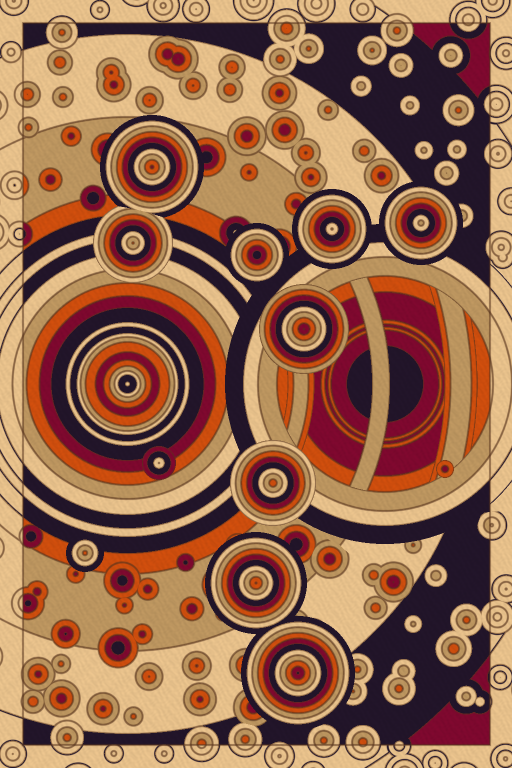
Reproduce this pattern procedurally as a WebGL 2 fragment shader.

```glsl
#version 300 es
precision highp float;
uniform vec2 u_resolution;
out vec4 fragColor;

const vec2 CANVAS = vec2(5.12, 7.68);
const vec2 FRAME_MIN = vec2(0.23, 0.23);
const vec2 FRAME_MAX = vec2(4.9, 7.45);
const vec2 RING_CENTER = vec2(1.275, 3.84);
const vec2 LENS_CENTER = vec2(3.85, 3.84);
const float LENS_RADIUS = 1.6;
const float LENS_CORE = 1.08;
const float DISC_BAND = 0.056;
const float SPOT_BAND = 0.066;
const float SPOT_CELL = 0.43;
const float LINE_WIDTH = 0.016;
const float GRAIN = 0.018;

// Tones: cream, tan, orange, crimson, navy
const vec3 PALETTE[5] = vec3[5](
  vec3(0.90, 0.75, 0.54), vec3(0.73, 0.58, 0.37), vec3(0.80, 0.30, 0.05),
  vec3(0.49, 0.03, 0.18), vec3(0.13, 0.08, 0.16));
const vec3 INK = vec3(0.34, 0.20, 0.11);

const float RING_RADII[23] = float[23](
  0.025, 0.09, 0.13, 0.18, 0.24, 0.32, 0.42, 0.47, 0.51, 0.57, 0.62, 0.76,
  0.88, 1.01, 1.15, 1.31, 1.44, 1.53, 1.69, 1.9, 2.67, 3.5, 4.52);
const int RING_TONES[24] = int[24](
  0, 4, 0, 1, 2, 3, 2, 1, 0, 4, 0, 4, 3, 2, 1, 0, 4, 0, 4, 2, 1, 0, 4, 3);
const float LENS_RADII[10] = float[10](
  0.38, 0.54, 0.57, 0.6, 0.64, 0.92, 1.08, 1.27, 1.42, 1.6);
const int LENS_TONES[11] = int[11](4, 3, 2, 3, 2, 3, 2, 1, 0, 4, 4);

// Center, radius, outermost tone
const vec4 DISCS[12] = vec4[12](
  vec4(1.52, 6.01, 0.52, 4), vec4(1.33, 5.25, 0.40, 0), vec4(2.57, 5.13, 0.32, 4),
  vec4(3.32, 5.39, 0.40, 4), vec4(4.21, 5.45, 0.42, 4), vec4(3.04, 4.39, 0.45, 1),
  vec4(2.73, 2.85, 0.43, 0), vec4(2.56, 1.85, 0.51, 4), vec4(2.98, 0.95, 0.57, 4),
  vec4(1.59, 3.05, 0.17, 3), vec4(0.85, 2.15, 0.19, 4), vec4(4.45, 2.99, 0.09, 2));

// A band holds its tone and the distance to its nearest border
struct Band { int tone; float edge; };

vec3 hash3(vec2 p) {
  vec3 q = fract(p.xyx * vec3(0.1031, 0.1030, 0.0973));
  q += dot(q, q.yxz + 33.33);
  return fract((q.xxy + q.yzz) * q.zyx);
}

Band rings(float r) {
  int index = 0;
  float edge = 9.0;
  for (int i = 0; i < 23; i++) {
    index += r > RING_RADII[i] ? 1 : 0;
    edge = min(edge, abs(r - RING_RADII[i]));
  }
  return Band(RING_TONES[index], edge);
}

Band nested(float depth, float width, int firstTone) {
  float steps = depth / width;
  float edge = min(fract(steps), 1.0 - fract(steps)) * width;
  return Band((firstTone + int(steps)) % 5, edge);
}

// Jittered cells; the deepest spot at each place wins
void addSpots(vec2 p, inout Band band) {
  vec2 cell = floor(p / SPOT_CELL);
  float depth = -9.0;
  vec2 center = vec2(0);
  for (int y = -1; y <= 1; y++)
  for (int x = -1; x <= 1; x++) {
    vec2 id = cell + vec2(x, y);
    vec3 h = hash3(id + 40.0);
    vec2 c = (id + 0.1 + 0.8 * h.xy) * SPOT_CELL;
    float d = mix(0.08, 0.2, h.z) - distance(p, c);
    if (d > depth) { depth = d; center = c; }
  }
  float r = distance(center, RING_CENTER);
  if (r < 1.75 || distance(center, LENS_CENTER) < LENS_RADIUS) return;
  if (depth > 0.0) band = nested(depth, SPOT_BAND, rings(r).tone + 1);
  else band.edge = min(band.edge, -depth);
}

// Concentric lens crossed by curved strips that follow the rings
void addLens(vec2 p, float ringRadius, inout Band band) {
  float r = distance(p, LENS_CENTER);
  if (r > LENS_RADIUS) return;
  int index = 0;
  float edge = 9.0;
  for (int i = 0; i < 10; i++) {
    index += r > LENS_RADII[i] ? 1 : 0;
    edge = min(edge, abs(r - LENS_RADII[i]));
  }
  band = Band(LENS_TONES[index], edge);
  if (r > LENS_CORE) return;
  for (int i = 0; i < 3; i++) {
    float d = abs(ringRadius - 1.735 - 0.8 * float(i)) - 0.075 - 0.015 * float(i);
    if (d < 0.0) band = Band(1, -d);
    else if (d < 0.06 && i != 1) band = Band(2, min(d, 0.06 - d));
    else band.edge = min(band.edge, d);
  }
}

void addDiscs(vec2 p, inout Band band) {
  float depth = 0.0;
  int tone = 0;
  for (int i = 0; i < 12; i++) {
    float d = DISCS[i].z - distance(p, DISCS[i].xy);
    if (d > depth) { depth = d; tone = int(DISCS[i].w); }
  }
  if (depth > 0.0) band = nested(depth, DISC_BAND, tone);
}

vec3 scene(vec2 p) {
  float r = distance(p, RING_CENTER);
  Band band = rings(r);
  addSpots(p, band);
  addLens(p, r, band);
  addDiscs(p, band);
  // Only the outlines continue into the margin
  vec2 inset = min(p - FRAME_MIN, FRAME_MAX - p);
  float frame = min(inset.x, inset.y);
  vec3 fill = frame > 0.0 ? PALETTE[band.tone] : PALETTE[0];
  vec3 ink = band.tone == 4 ? PALETTE[4] : INK;
  float line = 1.0 - smoothstep(0.2 * LINE_WIDTH, LINE_WIDTH, band.edge);
  fill = mix(fill, ink, line * (band.tone == 4 ? 1.0 : 0.65));
  return mix(fill, INK, 0.7 * (1.0 - smoothstep(0.0, LINE_WIDTH, abs(frame))));
}

void main() {
  vec2 unit = CANVAS / u_resolution;
  vec3 color = vec3(0);
  for (int i = 0; i < 4; i++) {
    vec2 offset = (vec2(i % 2, i / 2) - 0.5) * 0.5;
    color += 0.25 * scene((gl_FragCoord.xy + offset) * unit);
  }
  // Paper grain from layered sines
  vec2 p = gl_FragCoord.xy * unit;
  float grain = sin(p.x * 71.0 + 2.0 * sin(p.y * 53.0)) * sin(p.y * 83.0 + 2.0 * sin(p.x * 47.0));
  grain += sin(dot(p, vec2(97.0, 61.0)) + sin(p.x * 31.0));
  fragColor = vec4(color * (1.0 + GRAIN * grain), 1.0);
}
```
